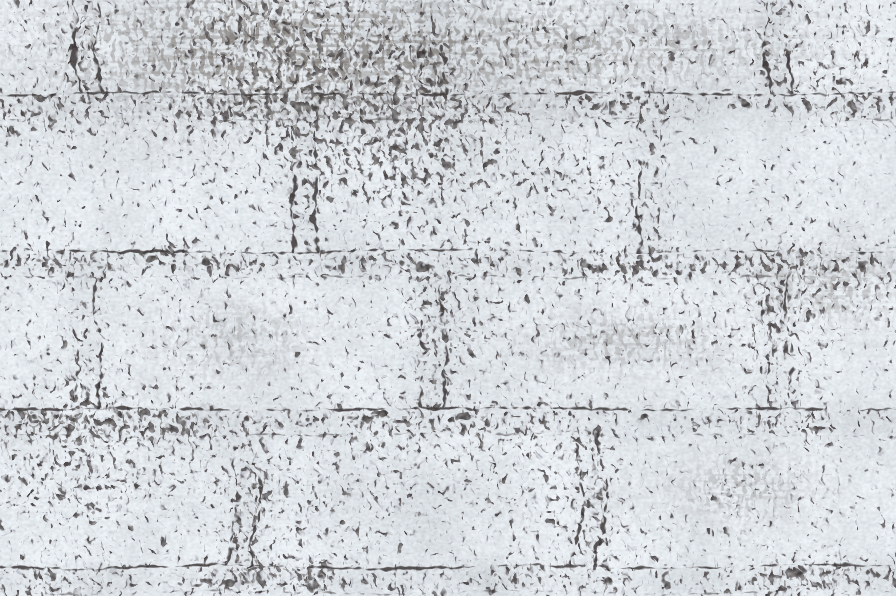
Reproduce this texture procedurally as a WebGL 2 fragment shader.

```glsl
#version 300 es
precision highp float;
// Whitewashed block wall: four staggered courses, cracked joints, flaking paint and scrapes.
uniform vec2 u_resolution;
out vec4 fragColor;

vec2 gradient(vec2 cell) {
  vec3 h = fract(cell.xyx * vec3(0.1031, 0.103, 0.0973));
  h += dot(h, h.yzx + 33.33);
  float angle = 6.2832 * fract((h.x + h.y) * h.z);
  return vec2(cos(angle), sin(angle));
}

// Gradient noise, roughly -0.7 to 0.7
float noise(vec2 p) {
  vec2 i = floor(p), f = p - i;
  vec2 u = f * f * f * (f * (f * 6.0 - 15.0) + 10.0);
  vec2 e = vec2(0, 1);
  float low = mix(dot(gradient(i), f), dot(gradient(i + e.yx), f - e.yx), u.x);
  float high = mix(dot(gradient(i + e), f - e), dot(gradient(i + 1.0), f - 1.0), u.x);
  return mix(low, high, u.y);
}

float fbm(vec2 p) {
  float sum = 0.0, amp = 1.0;
  for (int i = 0; i < 3; i++) {
    sum += amp * noise(p);
    p = mat2(1.6, 1.2, -1.2, 1.6) * p + 17.3;
    amp *= 0.5;
  }
  return sum;
}

// Soft elliptical region of wear
float patchAt(vec2 p, vec2 centre, vec2 radius) {
  vec2 d = (p - centre) / radius;
  return exp(-dot(d, d));
}

// Ragged broken line whose width swells and vanishes along its length
float crack(float dist, vec2 p, float width, float bias) {
  float w = width * (bias + 1.3 * fbm(p * 13.0) + 1.2 * noise(p * 75.0));
  float soft = 0.001 + 0.4 / u_resolution.y;
  return smoothstep(soft, -soft, abs(dist) - w) * smoothstep(-0.001, 0.0015, w);
}

void main() {
  vec2 p = gl_FragCoord.xy / u_resolution.y;
  vec2 jag = vec2(fbm(p * 34.0 + 5.0), fbm(p * 32.0 + 41.0));

  // Courses: a bed joint hangs just under each course line
  float y = p.y - 0.049 + 0.004 * jag.y + 0.008 * noise(p * 4.0);
  float row = floor(y / 0.2645);
  float above = y - row * 0.2645;
  float below = 0.2645 - above;
  float bedDist = min(above, below);

  // Upright joints, shifted on alternate courses
  float shift = mod(row, 2.0) > 0.5 ? 0.145 : 0.41 + 0.05 * row;
  float x = p.x - shift + 0.008 * jag.x + 0.02 * noise(vec2(p.y * 9.0, row));
  float side = x - 0.58 * round(x / 0.58);
  float upright = smoothstep(0.03, 0.05, below);
  float bedZone = exp(-pow((below - 0.02) / 0.027, 2.0)) + 0.4 * exp(-above / 0.015);
  float sideZone = exp(-pow(side / 0.035, 2.0)) * upright;

  // Worn regions
  float broad = fbm(p * 3.2 + 8.0);
  float crumbly = patchAt(p, vec2(0.7, 0.76), vec2(0.19, 0.12))
    + 0.4 * patchAt(p, vec2(0.95, 0.7), vec2(0.2, 0.1))
    + 0.7 * patchAt(p, vec2(0.77, 0.46), vec2(0.08, 0.12))
    + 0.6 * patchAt(p, vec2(0.64, 0.17), vec2(0.24, 0.12))
    + 0.55 * patchAt(p, vec2(0.14, 0.22), vec2(0.24, 0.1))
    + 0.4 * patchAt(p, vec2(0.2, 0.78), vec2(0.25, 0.06));
  float scraped = patchAt(p, vec2(0.45, 0.92), vec2(0.32, 0.1))
    + 0.6 * patchAt(p, vec2(0.95, 0.92), vec2(0.4, 0.07))
    + 0.5 * patchAt(p, vec2(1.24, 0.18), vec2(0.1, 0.05))
    + 0.5 * patchAt(p, vec2(1.4, 0.52), vec2(0.12, 0.06))
    + 0.5 * patchAt(p, vec2(1.05, 0.43), vec2(0.15, 0.05))
    + 0.4 * patchAt(p, vec2(0.4, 0.43), vec2(0.12, 0.06));
  float wear = 0.35 * broad + 0.5 * bedZone * (0.8 + fbm(p * 6.0 + 30.0))
    + 0.25 * sideZone + 0.55 * crumbly + 0.35 * scraped;

  // Small flakes where the paint has come away, and finer pits
  vec2 q = p * vec2(92, 70) + 0.9 * jag + vec2(12.0 * p.y, 0);
  float flakeNoise = noise(q) + 0.5 * noise(q * 2.1 + 9.0);
  float edge = flakeNoise - clamp(0.47 - 0.52 * wear, 0.1, 0.66);
  float flake = smoothstep(-0.04, 0.13, edge);
  float halo = smoothstep(-0.24, 0.06, edge);
  float relief = noise(q + vec2(-0.25, 0.35)) - noise(q);
  float pit = smoothstep(0.0, 0.2, noise(p * vec2(150, 125) + 80.0) - 0.42 + 0.35 * wear);

  // Cracks along joint edges and deeper hollows within them
  float lines = crack(bedDist, p, 0.0026, 0.25);
  lines = max(lines, 0.6 * crack(below - 0.043, p + 3.0, 0.0026, -0.1));
  float sides = crack(abs(side) - 0.019, p + 7.0 * sign(side), 0.0042, 0.4 - 2.0 * above);
  lines = max(lines, sides * upright);
  float hollowNoise = fbm(p * vec2(22, 28) + 60.0);
  float joint = max(bedZone, sideZone * smoothstep(0.16, 0.02, above));
  float hollow = smoothstep(0.0, 0.15, hollowNoise - 0.9 + 0.5 * min(joint, 1.1));

  // Dry brush streaks and rippled scrape marks
  float streak = smoothstep(0.0, 0.45, noise(p * vec2(9, 150)) + 0.6 * noise(p * vec2(60, 90)));
  float ripple = smoothstep(-0.05, 0.3, noise(p * vec2(125, 62) + jag) + 0.4 * noise(p * 150.0));
  float scrape = min(scraped, 1.0) * clamp(0.5 * streak + 0.8 * ripple, 0.0, 1.0);

  // Paint with fine grain and uneven, dusty coverage
  float grain = noise(p * vec2(150, 190)) + 0.7 * noise(p * 70.0);
  float dust = min(0.6 * bedZone + 0.5 * sideZone + 0.5 * crumbly + 0.7 * scraped, 1.2);
  float tone = 0.72 + 0.65 * grain + 0.5 * broad + 0.4 * fbm(p * 9.0) - 0.45 * dust;
  vec3 colour = mix(vec3(0.83, 0.85, 0.87), vec3(0.92, 0.94, 0.96), clamp(tone, -0.7, 1.15));
  colour += 0.1 * relief * halo;
  colour = mix(colour, vec3(0.66, 0.66, 0.69), 0.6 * halo);
  colour = mix(colour, vec3(0.5, 0.49, 0.48), 0.65 * pit);
  colour = mix(colour, vec3(0.49, 0.47, 0.45), 0.85 * scrape);

  // Bare block showing through
  float grit = clamp(0.55 + 0.9 * noise(p * 120.0) + 0.6 * relief, 0.0, 1.0);
  vec3 bare = mix(vec3(0.25, 0.23, 0.23), vec3(0.55, 0.54, 0.54), grit);
  colour = mix(colour, bare, 0.88 * flake);
  colour = mix(colour, bare * 0.85, 0.9 * hollow);
  colour = mix(colour, vec3(0.24, 0.22, 0.22), 0.85 * lines);
  fragColor = vec4(clamp(colour, 0.0, 1.0), 1);
}
```
